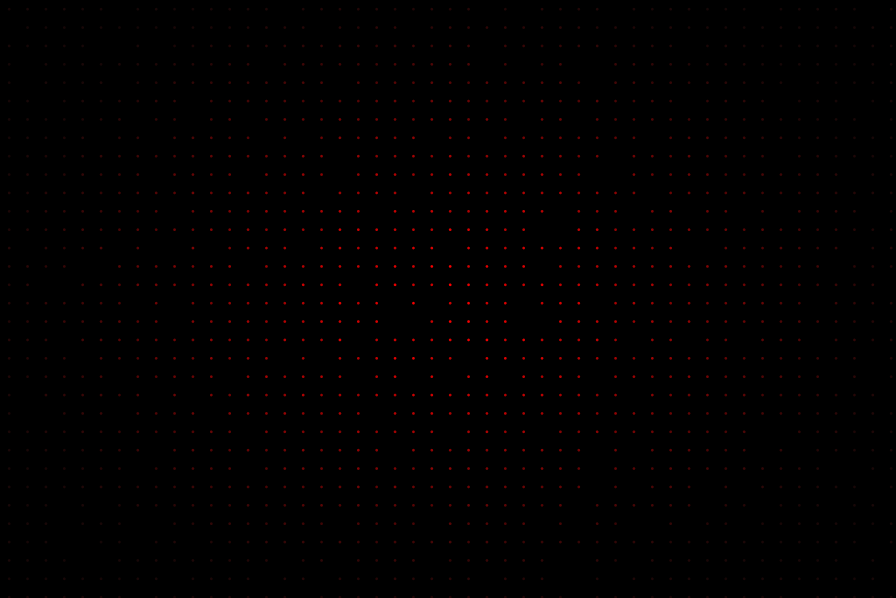
A Shadertoy shader for this pattern:

```glsl
// Grid of tiny red dots on black, fading from the centre, with random dots gone dark.

// Sine-free hash: one value in 0..1 per grid cell.
float hash(vec2 cell) {
    vec3 q = fract(vec3(cell.xyx) * 0.1031);
    q += dot(q, q.yzx + 33.33);
    return fract((q.x + q.y) * q.z);
}

void mainImage(out vec4 fragColor, in vec2 fragCoord) {
    // Square cells, counted from the top left corner.
    float cellsPerPixel = 48.762 / iResolution.x;
    vec2 gridSize = iResolution.xy * cellsPerPixel;
    vec2 grid = vec2(fragCoord.x, iResolution.y - fragCoord.y) * cellsPerPixel;
    vec2 cell = floor(grid);

    // Round dot with an edge one pixel wide.
    float edge = 0.0714 - length(fract(grid) - 0.5);
    float dotMask = clamp(edge / cellsPerPixel + 0.5, 0.0, 1.0);

    // Elliptical glow, constant within each dot.
    vec2 fromCentre = (cell + 0.5) / gridSize * 2.0 - 1.0;
    float glow = 1.0 - smoothstep(0.0, 1.15, length(fromCentre));

    // Most dots are lit at slightly different strengths, about one in eight is off.
    float lit = step(0.12, hash(cell + 7.0));
    float strength = lit * mix(0.8, 1.0, hash(cell.yx + 61.0));

    vec3 colour = mix(vec3(0.10, 0.03, 0.03), vec3(1.0, 0.0, 0.0), glow);
    fragColor = vec4(colour * dotMask * strength, 1.0);
}
```
